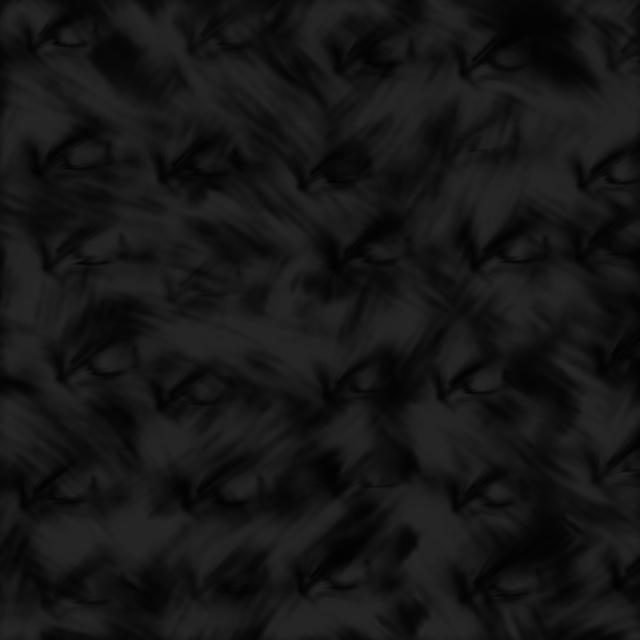
This texture is drawn by a three.js fragment shader. Its source:

```glsl
// Dark charcoal fur with scattered feathery V-shaped folds and soft black hollows.
varying vec2 vUv;

#define DARK_TONE 0.008
#define LIGHT_TONE 0.146
#define CELL vec2(0.215, 0.168)
#define JITTER 0.4
#define FOLD_DEPTH 0.93
#define HOLLOW_DEPTH 0.85
#define SMEAR_LENGTH 0.05
#define SMEAR_TAPS 12
#define FUR_WOBBLE 0.007

float hash(vec2 p) {
  vec3 q = fract(vec3(p.xyx) * 0.1031);
  q += dot(q, q.yzx + 33.33);
  return fract((q.x + q.y) * q.z);
}

float noise(vec2 p) {
  vec2 i = floor(p), f = fract(p);
  f = f * f * (3.0 - 2.0 * f);
  float low = mix(hash(i), hash(i + vec2(1.0, 0.0)), f.x);
  float high = mix(hash(i + vec2(0.0, 1.0)), hash(i + 1.0), f.x);
  return mix(low, high, f.y);
}

// Noise averaged along one direction, as brushed hair
float smear(vec2 uv, float angle) {
  vec2 along = vec2(cos(angle), sin(angle)) * SMEAR_LENGTH;
  float sum = 0.0;
  for (int i = 0; i < SMEAR_TAPS; i++) {
    vec2 p = uv + along * (float(i) / float(SMEAR_TAPS - 1) - 0.5);
    sum += 0.55 * noise(p * 25.0 + 11.0) + 0.45 * noise(p * 95.0 + 70.0);
  }
  return sum / float(SMEAR_TAPS);
}

// Falling and rising diagonal strands that take turns in patches
float brushedFur(vec2 uv) {
  float turn = noise(uv * 4.0 + 40.0) - 0.5;
  float rising = smoothstep(0.42, 0.68, noise(uv * 9.0 + 5.0));
  return mix(smear(uv, -0.75 + turn), smear(uv, 0.85 + turn), rising);
}

// Soft stroke from a to b, widening from w0 to w1 and bowed sideways
float stroke(vec2 p, vec2 a, vec2 b, float w0, float w1, float bow) {
  vec2 axis = b - a;
  float len = length(axis);
  vec2 dir = axis / len;
  float t = dot(p - a, dir) / len;
  float s = clamp(t, 0.0, 1.0);
  float side = dot(p - a, vec2(-dir.y, dir.x)) - bow * 4.0 * s * (1.0 - s);
  vec2 d = vec2(side, (t - s) * len) / mix(w0, w1, s);
  float fade = 1.0 - 0.5 * smoothstep(0.5, 1.1, t);
  return exp(-dot(d, d)) * fade;
}

float spot(vec2 p, vec2 center, vec2 radius) {
  vec2 d = (p - center) / radius;
  return exp(-dot(d, d));
}

// One fold, tip at the origin: x is shade, y is light
vec2 fold(vec2 p, float seed) {
  vec2 ray = p / (length(p) + 0.0001);
  float away = smoothstep(0.0, 0.05, length(p));
  float fur = noise(ray * 9.0 + seed * 90.0 + 30.0) - 0.5;
  fur += 0.5 * (noise(ray * 24.0 + seed * 50.0 + 60.0) - 0.5);
  p += fur * FUR_WOBBLE * away * (vec2(-ray.y, ray.x) + ray);

  // Wedges fanning from the tip
  float clear = 1.0 - 0.9 * stroke(p, vec2(-0.001, 0.004), vec2(-0.014, 0.046), 0.007, 0.015, -0.004);
  clear *= 1.0 - 0.95 * stroke(p, vec2(0.018, 0.024), vec2(0.088, 0.068), 0.006, 0.018, 0.003);
  clear *= 1.0 - 0.75 * stroke(p, vec2(0.002, 0.0), vec2(0.05, 0.03), 0.008, 0.007, 0.003);
  clear *= 1.0 - 0.5 * stroke(p, vec2(0.0), vec2(0.024, -0.022), 0.007, 0.007, 0.0);
  clear *= 1.0 - 0.45 * stroke(p, vec2(0.028, -0.008), vec2(0.095, -0.012), 0.007, 0.012, 0.006);

  // Crescent hugging the lower left of a pale oval
  vec2 oval = (p - vec2(0.07, 0.025)) / vec2(0.028, 0.019);
  float rim = (length(oval) - 1.0) / 0.36;
  float facing = smoothstep(-0.5, 0.8, dot(oval, vec2(-0.4, -0.92)));
  clear *= 1.0 - 0.85 * exp(-rim * rim) * facing;

  // Peak and hollow to its right
  clear *= 1.0 - 0.6 * stroke(p, vec2(0.109, 0.044), vec2(0.114, 0.006), 0.005, 0.016, 0.0);
  clear *= 1.0 - 0.65 * spot(p, vec2(0.148, 0.016), vec2(0.023, 0.024));

  float light = 0.8 * spot(p, vec2(0.074, 0.03), vec2(0.021, 0.012));
  light = max(light, stroke(p, vec2(0.008, 0.015), vec2(0.034, 0.064), 0.005, 0.015, 0.0));
  light = max(light, 0.6 * stroke(p, vec2(0.03, 0.023), vec2(0.1, 0.054), 0.004, 0.006, 0.0));
  light = max(light, 0.7 * stroke(p, vec2(-0.045, 0.025), vec2(0.03, -0.045), 0.016, 0.014, 0.0));
  return vec2((1.0 - clear) * (1.0 + 0.5 * fur * away), light * (0.8 + 0.7 * fur));
}

// Folds on a jittered grid, gathered from neighbouring cells
vec2 folds(vec2 uv) {
  vec2 home = floor(uv / CELL);
  vec2 total = vec2(0.0);
  for (int j = -1; j <= 1; j++) {
    for (int i = -1; i <= 1; i++) {
      vec2 id = home + vec2(float(i), float(j));
      float seed = hash(id + 17.0);
      vec2 offset = vec2(hash(id + 31.0), hash(id + 53.0)) - 0.5;
      vec2 tip = (id + vec2(0.3, 0.35) + offset * JITTER) * CELL;
      float size = mix(0.92, 1.12, hash(id + 71.0));
      float strength = mix(0.55, 1.0, smoothstep(0.0, 0.5, seed));
      total = max(total, fold((uv - tip) / size, seed) * strength);
    }
  }
  return total;
}

void main() {
  float fur = brushedFur(vUv);
  float patches = noise(vUv * 6.0 + 23.0) - 0.5;
  float tone = smoothstep(0.1, 0.68, fur + 0.16 * patches);

  // Soft round hollows and slightly sunken borders
  vec2 turned = mat2(0.8, 0.6, -0.6, 0.8) * vUv * 12.0 + (fur - 0.5) * 0.9;
  float hollow = smoothstep(0.68, 0.98, noise(turned + 60.0));
  vec2 edge = min(vUv, 1.0 - vUv);
  float border = 1.0 - smoothstep(0.0, 0.04, min(edge.x, edge.y) + 0.06 * (fur - 0.25));

  vec2 shadeLight = folds(vUv);
  tone *= 1.0 - HOLLOW_DEPTH * max(hollow, 0.7 * border);
  tone = mix(tone, 0.86, 0.5 * clamp(shadeLight.y, 0.0, 1.0));
  tone *= 1.0 - FOLD_DEPTH * clamp(shadeLight.x, 0.0, 1.0);
  gl_FragColor = vec4(vec3(mix(DARK_TONE, LIGHT_TONE, clamp(tone, 0.0, 1.0))), 1.0);
}
```
